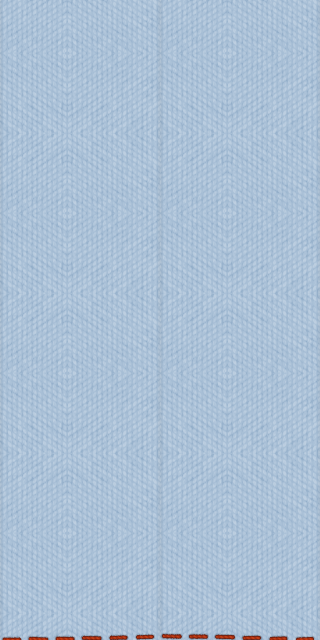
Give the GLSL for this texture, as a Shadertoy shader.

```glsl
const vec3 PALE_YARN = vec3(0.74, 0.81, 0.88);
const vec3 MID_YARN = vec3(0.66, 0.75, 0.84);
const vec3 DEEP_YARN = vec3(0.56, 0.67, 0.78);
const vec3 RUST_THREAD = vec3(0.78, 0.24, 0.08);
const vec3 DARK_THREAD = vec3(0.38, 0.08, 0.03);

float hash(vec2 p) {
    p = fract(p * vec2(0.1031, 0.1137));
    p += dot(p, p.yx + 33.33);
    return fract((p.x + p.y) * p.x * 17.0);
}

float valueNoise(vec2 p) {
    vec2 cell = floor(p);
    vec2 f = fract(p);
    f = f * f * (3.0 - 2.0 * f);
    float low = mix(hash(cell), hash(cell + vec2(1.0, 0.0)), f.x);
    float high = mix(hash(cell + vec2(0.0, 1.0)), hash(cell + 1.0), f.x);
    return mix(low, high, f.y);
}

// Mirrors each repeat about its centre; x keeps a seam at the repeat edge.
vec2 foldRepeat(vec2 tile, vec2 centre) {
    float x = abs(fract(tile.x) - centre.x);
    float y = abs(fract(tile.y - centre.y + 0.5) - 0.5);
    return vec2(x, y);
}

// Height of slanted loops, stepped from column to column like twill.
float knitHeight(vec2 q, vec2 count, float columnStep) {
    vec2 grid = q * count;
    float column = floor(grid.x);
    float across = fract(grid.x) - 0.5;
    float along = grid.y + column * columnStep + across * 0.65;
    float row = floor(along);
    float down = fract(along) - 0.5;
    float wear = hash(vec2(column, row) + 7.0);
    float loopDistance = length(vec2(across * 1.9, down * 1.65));
    float loopShape = 1.0 - smoothstep(0.35, 1.05, loopDistance);
    float hollow = 1.0 - smoothstep(0.05, 0.3, abs(across + down * 0.35));
    return loopShape * (0.75 + 0.4 * wear) - 0.22 * hollow * wear;
}

vec3 knitColor(vec2 p, vec2 repeats) {
    vec2 tile = p * repeats;
    vec2 q = foldRepeat(tile, vec2(0.42, 0.667));
    float height = knitHeight(q, vec2(32.0, 28.0), 0.55);
    float fibre = valueNoise(q * vec2(115.0, 75.0) + 11.0);
    float diagonal = sin(6.2832 * (q.y + q.x * 0.62) * 14.0);
    float cloud = valueNoise(q * 9.0 + 40.0);
    float tone = 0.16 + 0.5 * height + 0.34 * fibre;
    tone += 0.05 * diagonal + 0.1 * (cloud - 0.5);
    tone = clamp(tone, 0.0, 1.0);
    vec3 color = mix(DEEP_YARN, MID_YARN, smoothstep(0.0, 0.5, tone));
    color = mix(color, PALE_YARN, smoothstep(0.45, 1.0, tone));
    // Darkened seam between repeats
    float seam = min(fract(tile.x), 1.0 - fract(tile.x));
    return color * (1.0 - 0.05 * (1.0 - smoothstep(0.0, 0.025, seam)));
}

float capsule(vec2 p, float halfLength, float radius) {
    p.x -= clamp(p.x, -halfLength, halfLength);
    return length(p) - radius;
}

// Running stitch that bows upward along the lower hem
vec3 addHemStitches(vec3 cloth, vec2 p, float count, float edge) {
    float id = floor(p.x * count + 0.06);
    float middle = (id + 0.44) / count;
    float vary = hash(vec2(id, 3.0));
    float bow = (middle - 0.56) / 0.31;
    float lift = 0.0005 + 0.0105 * exp(-bow * bow) + 0.002 * (vary - 0.5);
    vec2 local = p - vec2(middle, lift);
    local.y += local.x * (vary - 0.5) * 0.12;
    float fuzz = 0.0022 * (valueNoise(p * 330.0) - 0.5);
    float d = capsule(local, 0.02 + 0.006 * vary, 0.0062) + fuzz;
    float strand = 0.5 + 0.5 * sin(local.x * 420.0 + local.y * 360.0);
    float body = smoothstep(0.0, 0.005, -d) * (0.6 + 0.4 * strand);
    vec3 thread = mix(DARK_THREAD, RUST_THREAD, body);
    float shadow = 1.0 - smoothstep(0.0, 0.006, d);
    cloth *= 1.0 - 0.2 * shadow;
    return mix(cloth, thread, 1.0 - smoothstep(-edge, edge, d));
}

void mainImage(out vec4 fragColor, in vec2 fragCoord) {
    vec2 p = fragCoord / iResolution.x;
    float edge = 0.7 / iResolution.x;
    vec3 color = knitColor(p, vec2(2.0));
    color = addHemStitches(color, p, 12.0, edge);
    fragColor = vec4(color, 1.0);
}
```
